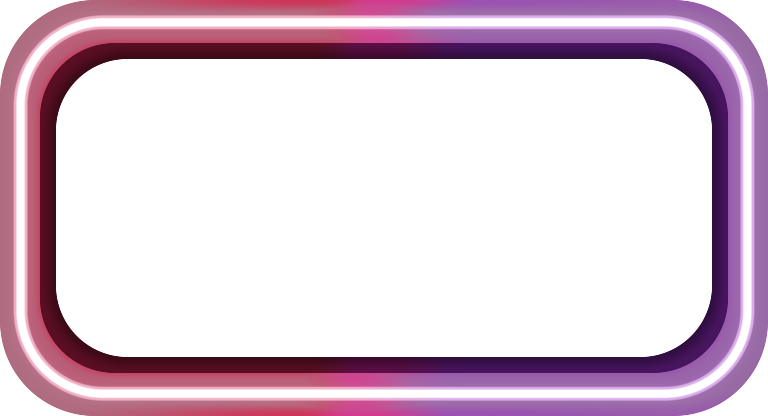
This background is drawn by a WebGL 2 fragment shader. Its source:

```glsl
#version 300 es
precision highp float;

uniform vec2 u_resolution;
out vec4 outColor;

// Insets from the canvas edge and corner radii, in canvas heights
const vec2 TUBE_INSET = vec2(0.0495, 0.0535);
const vec2 WELL_INSET = vec2(0.096, 0.1035);
const vec2 PANEL_INSET = vec2(0.1346, 0.1418);
const float FRAME_RADIUS = 0.228;
const float TUBE_RADIUS = 0.200;
const float WELL_RADIUS = 0.180;
const float PANEL_RADIUS = 0.172;

// Neon tube half widths
const float CORE_WIDTH = 0.0100;
const float HALO_WIDTH = 0.0165;

// Colours of the left, middle and right parts
const vec3 ROSE = vec3(0.68, 0.42, 0.50);
const vec3 MAUVE = vec3(0.59, 0.41, 0.64);
const vec3 RED = vec3(0.80, 0.20, 0.34);
const vec3 MAGENTA = vec3(0.83, 0.22, 0.56);
const vec3 VIOLET = vec3(0.60, 0.31, 0.69);
const vec3 HALO_PINK = vec3(0.95, 0.69, 0.78);
const vec3 HALO_LILAC = vec3(0.86, 0.68, 0.92);
const vec3 WELL_RED = vec3(0.31, 0.05, 0.12);
const vec3 WELL_PLUM = vec3(0.32, 0.05, 0.24);
const vec3 WELL_VIOLET = vec3(0.25, 0.07, 0.33);

float roundedBox(vec2 p, vec2 halfSize, float radius) {
    vec2 q = abs(p) - halfSize + radius;
    return length(max(q, 0.0)) + min(max(q.x, q.y), 0.0) - radius;
}

// Coverage of the inside of a shape, one pixel soft
float fill(float d, float pixel) {
    return 1.0 - smoothstep(-0.5 * pixel, 0.5 * pixel, d);
}

vec3 threeWay(vec3 left, vec3 middle, vec3 right, float x) {
    vec3 c = mix(left, middle, smoothstep(0.41, 0.47, x));
    return mix(c, right, smoothstep(0.50, 0.61, x));
}

void main() {
    float pixel = 1.0 / u_resolution.y;
    vec2 halfCanvas = 0.5 * u_resolution * pixel;
    vec2 p = gl_FragCoord.xy * pixel - halfCanvas;
    float x = gl_FragCoord.x / u_resolution.x;

    float frame = roundedBox(p, halfCanvas, FRAME_RADIUS);
    float tube = roundedBox(p, halfCanvas - TUBE_INSET, TUBE_RADIUS);
    float well = roundedBox(p, halfCanvas - WELL_INSET, WELL_RADIUS);
    float panel = roundedBox(p, halfCanvas - PANEL_INSET, PANEL_RADIUS);

    // Slightly slanted colour change along the frame
    float slant = x - 0.35 * (abs(p.y) - 0.45) * sign(p.y) * sign(tube);
    vec3 muted = mix(ROSE, MAUVE, smoothstep(0.43, 0.58, slant));
    vec3 vivid = threeWay(RED, MAGENTA, VIOLET, slant);

    // Vivid light gathers on the rims and towards the middle
    float middle = exp(-pow((slant - 0.475) / 0.065, 2.0));
    float topBottom = smoothstep(0.43, 0.49, abs(p.y));
    float outerRim = smoothstep(-0.040, 0.0, frame) * topBottom;
    outerRim *= smoothstep(0.05, 0.38, x) * (1.0 - 0.4 * smoothstep(0.6, 0.9, x));
    float innerRim = 0.75 * exp(-max(well, 0.0) / 0.017);
    float sideGlow = 0.30 * step(tube, 0.0) * (1.0 - topBottom);
    float glow = max(max(outerRim, innerRim), max(sideGlow, 0.8 * middle));
    vec3 color = mix(muted, vivid, glow);

    // Neon tube: tinted halo and white core
    float across = abs(tube);
    vec3 halo = mix(HALO_PINK, HALO_LILAC, smoothstep(0.42, 0.60, x));
    color = mix(color, halo, 0.30 * exp(-across / 0.018));
    color = mix(color, halo, 1.0 - smoothstep(HALO_WIDTH - pixel, HALO_WIDTH + pixel, across));
    color = mix(color, vec3(1.0), 1.0 - smoothstep(CORE_WIDTH - pixel, CORE_WIDTH + pixel, across));

    // Dark recess, shaded towards the panel
    vec3 recess = threeWay(WELL_RED, WELL_PLUM, WELL_VIOLET, x);
    recess *= mix(0.76, 1.12, smoothstep(0.0, 0.038, panel));
    color = mix(color, recess, fill(well, pixel));

    // White panel and white surround
    color = mix(color, vec3(1.0), fill(panel, pixel));
    color = mix(vec3(1.0), color, fill(frame, pixel));
    outColor = vec4(color, 1.0);
}
```
